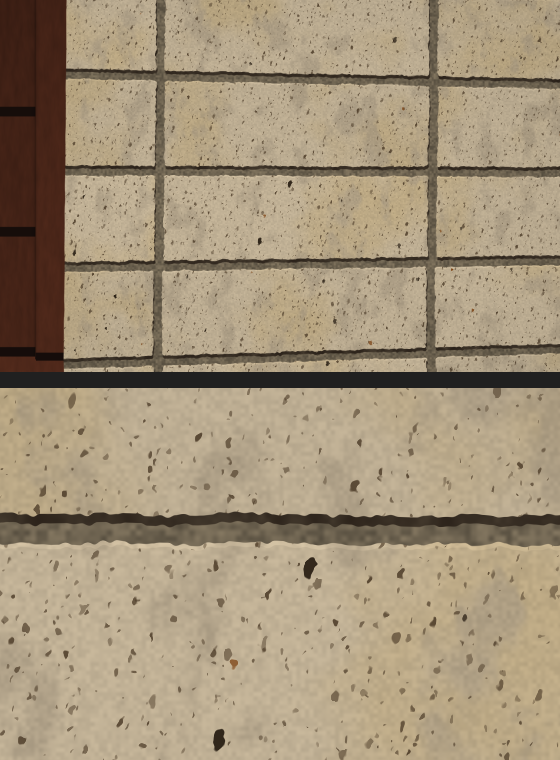
Top: the whole. Bottom: its middle third, enlarged.
This texture is drawn by a Shadertoy shader. Its source:

```glsl
// Speckled cream bricks in a stacked bond, beside a strip of painted brown boards.
// A slightly fanned grid gives a rounded-box distance per brick; its offset
// samples give joint shadows and lit rims, and hashed cells scatter the specks.

// Layout, in units of the canvas height
const float WOOD_EDGE = 0.175;
const float POST_LEFT = 0.095;
const float BOARD_PITCH = 0.323;
const float BOARD_BASE = 0.054;
const float GROOVE_HALF = 0.013;
const float COLUMN_PITCH = 0.734;
const float COLUMN_START = 0.428;
const float COLUMN_LEAN = 0.006;
const float ROW_PITCH = 0.2598;
const float ROW_START = 0.802;
const float ROW_SLOPE = 0.0206;
const float ROW_FAN = 0.017;
const vec2 JOINT_HALF = vec2(0.0120, 0.0132);
const float CORNER = 0.006;
const vec2 SHADOW_OFFSET = vec2(-0.002, 0.0085);

// Colours
const vec3 BRICK = vec3(0.735, 0.675, 0.570);
const vec3 BRICK_OCHRE = vec3(0.715, 0.635, 0.480);
const vec3 BRICK_GREY = vec3(0.640, 0.585, 0.495);
const vec3 MORTAR = vec3(0.410, 0.370, 0.300);
const vec3 SHADOW = vec3(0.150, 0.115, 0.085);
const vec3 SPECK = vec3(0.300, 0.235, 0.160);
const vec3 RUST = vec3(0.480, 0.260, 0.080);
const vec3 WOOD = vec3(0.265, 0.135, 0.088);
const vec3 GROOVE = vec3(0.085, 0.050, 0.040);

vec3 hash3(vec2 p) {
    vec3 q = fract(p.xyx * vec3(0.1031, 0.1030, 0.0973));
    q += dot(q, q.yxz + 33.33);
    return fract((q.xxy + q.yzz) * q.zyx);
}

float noise(vec2 p) {
    vec2 i = floor(p), f = fract(p);
    f = f * f * (3.0 - 2.0 * f);
    vec2 e = vec2(0.0, 1.0);
    return mix(mix(hash3(i).x, hash3(i + e.yx).x, f.x),
               mix(hash3(i + e.xy).x, hash3(i + e.yy).x, f.x), f.y);
}

float fbm(vec2 p) {
    float sum = 0.0, amp = 0.5;
    for (int i = 0; i < 4; i++) {
        sum += amp * noise(p);
        p = mat2(1.6, 1.2, -1.2, 1.6) * p + 7.3;
        amp *= 0.5;
    }
    return sum;
}

// Antialiased coverage of a signed distance
float cover(float d) {
    float px = 0.8 / iResolution.y;
    return smoothstep(px, -px, d);
}

// Signed distance to the nearest brick, negative inside; id is its cell
float brickDistance(vec2 p, out vec2 id) {
    p += (vec2(noise(p * 40.0), noise(p * 40.0 + 50.0)) - 0.5) * 0.004;
    p += (vec2(noise(p * 150.0), noise(p * 150.0 + 90.0)) - 0.5) * 0.0035;
    float across = p.x - WOOD_EDGE;
    float pitch = ROW_PITCH - ROW_FAN * across;
    float row = (ROW_START - ROW_SLOPE * across - p.y) / pitch;
    float shift = COLUMN_LEAN * (p.y - 0.5) + 0.005 * (hash3(vec2(floor(row), 4.0)).x - 0.5);
    vec2 grid = vec2((p.x - COLUMN_START - shift) / COLUMN_PITCH, row);
    id = floor(grid);
    vec2 inset = (0.5 - abs(fract(grid) - 0.5)) * vec2(COLUMN_PITCH, pitch) - JOINT_HALF;
    vec2 q = CORNER - inset;
    return length(max(q, 0.0)) + min(max(q.x, q.y), 0.0) - CORNER;
}

// One jittered speck per cell: x is coverage, y a random value for its tint
vec2 specks(vec2 p, float cell, float chance, float radius) {
    p += (vec2(noise(p * 220.0), noise(p * 220.0 + 30.0)) - 0.5) * 0.004;
    vec2 g = mat2(0.96, 0.28, -0.28, 0.96) * p / cell;
    vec3 a = hash3(floor(g)), b = hash3(floor(g) + 71.0);
    vec2 d = (fract(g) - 0.2 - 0.6 * a.xy) * cell;
    float size = radius * mix(0.35, 1.0, b.x * b.x);
    float shape = length(d * vec2(1.25, mix(0.5, 1.1, b.y))) - size;
    return vec2(cover(shape) * step(a.z, chance) * mix(0.45, 1.0, b.z), b.y);
}

vec3 brickColour(vec2 p, vec2 id) {
    vec3 tint = hash3(id + 11.0);
    vec3 c = mix(BRICK, BRICK_OCHRE, 0.75 * smoothstep(0.4, 0.7, fbm(p * 5.0 + tint.xy * 9.0)));
    c = mix(c, BRICK_GREY, 0.7 * smoothstep(0.47, 0.72, fbm(p * vec2(26.0, 17.0))));
    c *= 0.975 + 0.05 * tint.z + 0.09 * (noise(p * 260.0) - 0.5);
    c = mix(c, SPECK, 0.75 * specks(p, 0.011, 0.30, 0.0022).x);
    c = mix(c, SPECK, 0.90 * specks(p + 3.1, 0.020, 0.42, 0.0042).x);
    vec2 pit = specks(p + 5.7, 0.085, 0.22, 0.0068);
    return mix(c, mix(SPECK * 0.6, RUST, step(0.72, pit.y)), pit.x);
}

vec3 wallColour(vec2 p) {
    vec2 id, other;
    float brick = cover(brickDistance(p, id));
    float shade = cover(brickDistance(p + SHADOW_OFFSET, other));
    float rim = brick * (1.0 - cover(brickDistance(p + vec2(-0.001, 0.004), other)));
    vec3 mortar = MORTAR * (0.72 + 0.35 * noise(p * 190.0) + 0.25 * fbm(p * 35.0));
    mortar = mix(mortar, SHADOW, shade * (0.65 + 0.3 * noise(p * 60.0)));
    return mix(mortar, brickColour(p, id) * (1.0 + 0.07 * rim), brick);
}

vec3 woodColour(vec2 p) {
    float post = cover(POST_LEFT - p.x);
    float grain = fbm(p * vec2(90.0, 25.0)) - 0.47;
    vec3 c = WOOD * (1.06 - 0.16 * p.y + 0.08 * post + 0.22 * grain);
    float phase = fract((p.y - BOARD_BASE) / BOARD_PITCH + 0.5) - 0.5;
    float groove = cover(abs(phase) * BOARD_PITCH - GROOVE_HALF) * step(BOARD_BASE, p.y + GROOVE_HALF);
    c = mix(c, GROOVE, groove * (1.0 - post));
    c *= 1.0 - 0.3 * exp(-abs(p.x - POST_LEFT) / 0.003);
    // Sill below the post, with a dark gap above it
    float sillTop = mix(BOARD_BASE - GROOVE_HALF, 0.030, post);
    c = mix(c, GROOVE, post * cover(abs(p.y - 0.041) - 0.011));
    return mix(c, WOOD * (1.2 + 0.2 * grain), cover(p.y - sillTop));
}

void mainImage(out vec4 fragColor, in vec2 fragCoord) {
    vec2 p = fragCoord / iResolution.y;
    float edge = WOOD_EDGE + 0.007 * (p.y - 0.5) + 0.002 * (noise(p * 30.0) - 0.5);
    vec3 c = mix(wallColour(p), woodColour(p), cover(p.x - edge));
    vec2 v = fragCoord / iResolution.xy - 0.5;
    fragColor = vec4(c * (1.03 - 0.14 * dot(v, v)), 1.0);
}
```
